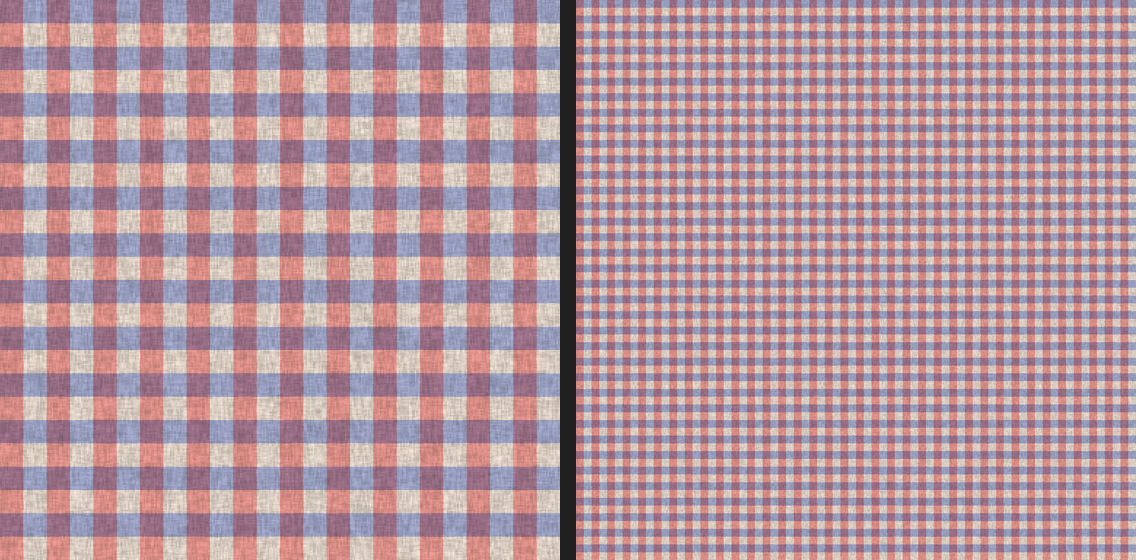
Left, the tile; right, the same tile 3 across and 3 down.
A three.js fragment shader for this pattern:

```glsl
varying vec2 vUv;

#define REPEATS 12.0
#define CREAM vec3(0.843, 0.792, 0.748)
#define RED_DYE vec3(1.0, 0.692, 0.692)
#define BLUE_DYE vec3(0.698, 0.773, 0.985)
#define THREADS 384.0
#define WARP_STRENGTH 0.17
#define WEFT_STRENGTH 0.12
#define FLECK_STRENGTH 0.09
#define MOTTLE_STRENGTH 0.035

float hash(vec2 p) {
  vec3 q = fract(vec3(p.xyx) * 0.1031);
  q += dot(q, q.yzx + 33.33);
  return fract((q.x + q.y) * q.z);
}

// Value noise centred on zero that wraps after "period" cells
float wrapNoise(vec2 uv, vec2 period, float seed) {
  vec2 p = uv * period;
  vec2 cell = floor(p);
  vec2 f = p - cell;
  f = f * f * (3.0 - 2.0 * f);
  vec2 a = mod(cell, period);
  vec2 b = mod(cell + 1.0, period);
  float low = mix(hash(a + seed), hash(vec2(b.x, a.y) + seed), f.x);
  float high = mix(hash(vec2(a.x, b.y) + seed), hash(b + seed), f.x);
  return mix(low, high, f.y) - 0.5;
}

// Coverage of a band filling the half repeat around "centre"
float band(float coord, float centre) {
  float t = coord * REPEATS;
  float soft = 0.6 * fwidth(t);
  float d = abs(fract(t - centre + 0.5) - 0.5) - 0.25;
  return 1.0 - smoothstep(-soft, soft, d);
}

// Long warp and weft fibres, short flecks and a broad mottle
float linen(vec2 uv) {
  float warp = wrapNoise(uv, vec2(THREADS, 72.0), 11.0);
  float weft = wrapNoise(uv, vec2(72.0, THREADS), 47.0);
  float fleck = wrapNoise(uv, vec2(THREADS), 83.0);
  float mottle = wrapNoise(uv, vec2(60.0), 131.0);
  return 1.0 + WARP_STRENGTH * warp + WEFT_STRENGTH * weft
    + FLECK_STRENGTH * fleck + MOTTLE_STRENGTH * mottle;
}

void main() {
  // Translucent dyed bands multiply where they cross
  vec3 cloth = CREAM;
  cloth *= mix(vec3(1.0), RED_DYE, band(vUv.x, 0.25));
  cloth *= mix(vec3(1.0), BLUE_DYE, band(vUv.y, 0.75));

  gl_FragColor = vec4(cloth * linen(vUv), 1.0);
}
```
